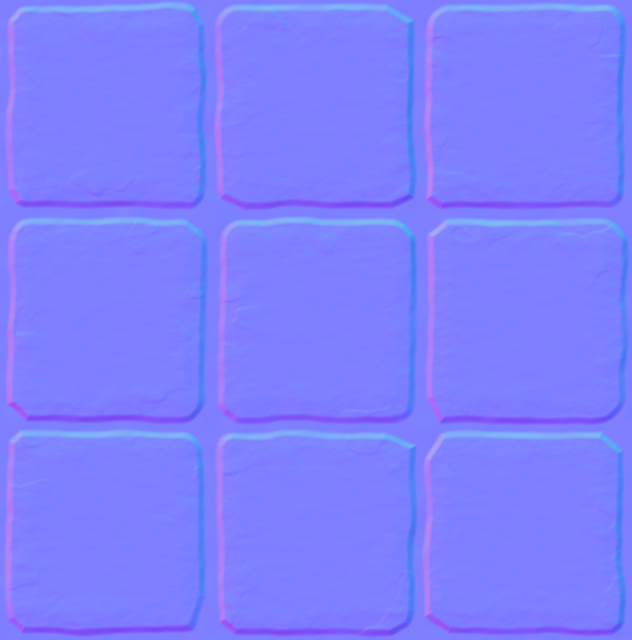
Give the GLSL for this texture map, as a Shadertoy shader.

```glsl
// Tangent-space normal map of a three by three grid of worn stone tiles.

const float TILES = 3.0;                    // repeats across and down
const vec2 HALF_SIZE = vec2(0.466, 0.473);  // tile half extents, in cells
const float SAMPLE_STEP = 0.006;            // slope sampling distance, in cells

float hash(vec2 p) {
    vec3 q = fract(p.xyx * 0.1031);
    q += dot(q, q.yzx + 33.33);
    return fract((q.x + q.y) * q.z);
}

float valueNoise(vec2 p) {
    vec2 i = floor(p), f = fract(p);
    f = f * f * f * (f * (f * 6.0 - 15.0) + 10.0);
    vec2 e = vec2(0.0, 1.0);
    return mix(mix(hash(i), hash(i + e.yx), f.x),
               mix(hash(i + e.xy), hash(i + e.yy), f.x), f.y);
}

float fbm(vec2 p, int octaves) {
    float sum = 0.0, weight = 0.5;
    for (int i = 0; i < octaves; i++) {
        sum += weight * valueNoise(p);
        p = mat2(1.6, 1.2, -1.2, 1.6) * p + 17.3;
        weight *= 0.5;
    }
    return sum;
}

float roundedBox(vec2 p, vec2 halfSize, float radius) {
    vec2 q = abs(p) - halfSize + radius;
    return length(max(q, 0.0)) + min(max(q.x, q.y), 0.0) - radius;
}

// Signed distance to a tile whose four corners are each worn differently
float tileDistance(vec2 p, vec2 id, vec2 halfSize) {
    vec2 seed = id * 7.0 + 2.0 * step(0.0, p) + 3.0;
    float radius = mix(0.05, 0.13, hash(seed));
    float angle = mix(0.35, 1.2, hash(seed + 41.0));
    float depth = mix(0.015, 0.065, hash(seed + 83.0));
    float chip = dot(abs(p) - halfSize, vec2(cos(angle), sin(angle))) + depth;
    return max(roundedBox(p, halfSize, radius), chip);
}

// Low ledge along a noise contour, like a flake split from the face
float flake(vec2 p, float level) {
    return smoothstep(level - 0.03, level + 0.03, fbm(p, 3));
}

float surfaceHeight(vec2 p) {
    vec2 id = floor(p);
    vec2 shift = vec2(hash(id + 11.0), hash(id + 29.0)) - 0.5;
    vec2 local = p - id - 0.5 - shift * vec2(0.022, 0.012);

    // Uneven outline
    vec2 wobble = vec2(valueNoise(p * 5.0), valueNoise(p * 5.0 + 60.0)) - 0.5;
    wobble += 0.3 * (vec2(valueNoise(p * 15.0 + 9.0), valueNoise(p * 15.0 + 75.0)) - 0.5);
    float d = tileDistance(local + wobble * vec2(0.024, 0.018), id, HALF_SIZE);

    // Steep rim and soft shoulder
    float rim = 1.0 - smoothstep(-0.030, 0.008, d);
    float shoulder = 1.0 - smoothstep(-0.11, 0.0, d);
    float h = 0.0105 * rim + 0.0030 * shoulder;

    // Wear gathers near the rim and fades toward the middle
    float wear = rim * mix(0.12, 1.0, smoothstep(-0.26, -0.03, d));
    float patches = smoothstep(0.35, 0.7, valueNoise(p * 4.0 + 130.0));
    h += 0.0040 * wear * (fbm(p * vec2(9.0, 13.0), 4) - 0.5);
    h += 0.0015 * wear * patches * flake(p * vec2(4.0, 6.0) + 21.0, 0.48);

    // Faint dressing marks on the faces, gentle undulation in the joints
    h += 0.0005 * rim * (valueNoise(p * vec2(14.0, 34.0) + 50.0) - 0.5);
    h += 0.0060 * (1.0 - rim) * (fbm(p * 6.0 + 90.0, 2) - 0.4);
    return h;
}

vec2 slope(vec2 p, float stepSize) {
    vec2 e = vec2(stepSize, 0.0);
    return vec2(surfaceHeight(p + e.xy) - surfaceHeight(p - e.xy),
                surfaceHeight(p + e.yx) - surfaceHeight(p - e.yx)) / (2.0 * stepSize);
}

// Red rises with the slope to the right, green falls with the slope upward
vec3 encodeNormal(vec2 grad) {
    return 0.5 + 0.5 * normalize(vec3(grad.x, -grad.y, 1.0));
}

void mainImage(out vec4 fragColor, in vec2 fragCoord) {
    vec2 p = TILES * fragCoord / iResolution.xy;
    vec3 color = encodeNormal(slope(p, SAMPLE_STEP));
    fragColor = vec4(color - vec3(0.006, 0.0, 0.0), 1.0);
}
```
